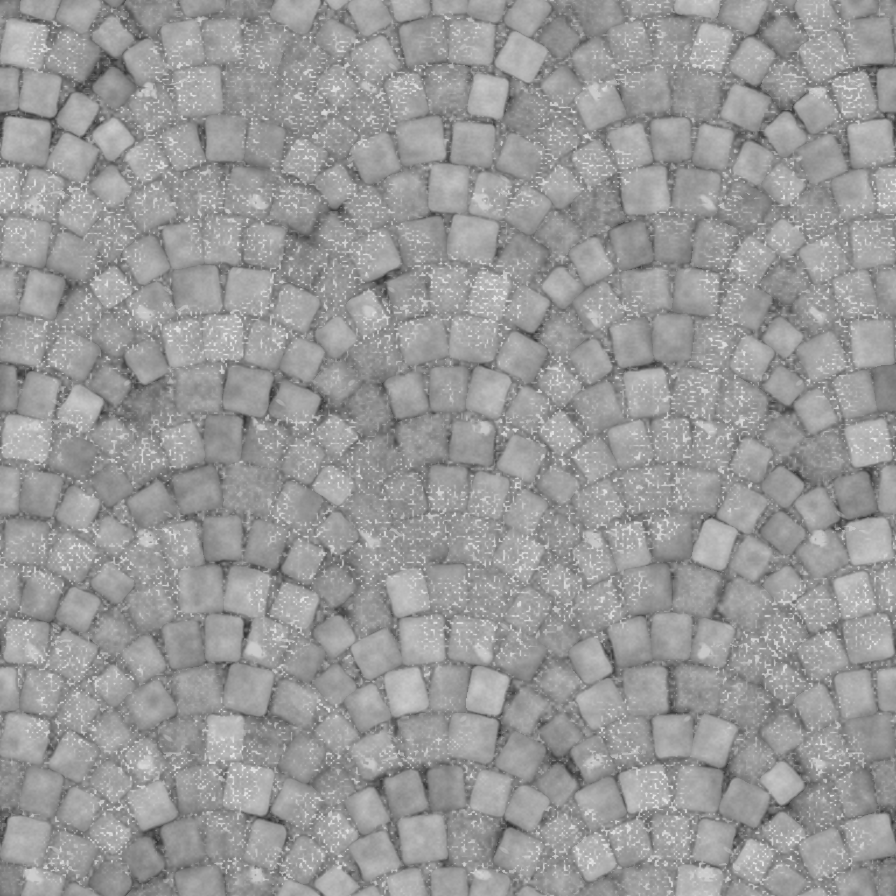
Reproduce this texture procedurally as a WebGL 2 fragment shader.

```glsl
#version 300 es
precision highp float;
// Grey cobblestones laid in four columns of segmental arches, eighteen courses high.
// Each course is a 90 degree arc of 4 or 5 rounded setts with a diamond sett in
// every valley; wrapping noise adds grit, wear, dark joints and pale flecks.
uniform vec2 u_resolution;
out vec4 fragColor;

const float COLUMNS = 4.0;
const float COURSES = 18.0;
const float COURSE_H = 1.0 / COURSES;
const float PEAK_PHASE = 0.18;
const float QUARTER = 1.5707963;
const float RADIUS = 0.5 / COLUMNS / 0.70710678;

float hash(vec2 p) {
  return fract(sin(dot(p, vec2(127.1, 311.7))) * 43758.5453);
}

// Value noise that repeats after one canvas; freq is a whole number.
float noise(vec2 p, float freq) {
  p *= freq;
  vec2 i = floor(p), f = fract(p);
  f = f * f * (3.0 - 2.0 * f);
  vec2 a = mod(i, freq), b = mod(i + 1.0, freq);
  return mix(mix(hash(a), hash(vec2(b.x, a.y)), f.x),
             mix(hash(vec2(a.x, b.y)), hash(b), f.x), f.y);
}

float fbm(vec2 p, float freq) {
  float sum = 0.0, amp = 0.5;
  for (int i = 0; i < 4; i++) {
    sum += amp * noise(p, freq);
    freq *= 2.0;
    amp *= 0.5;
  }
  return sum / 0.9375;
}

vec2 rotate(vec2 p, float a) {
  float c = cos(a), s = sin(a);
  return vec2(c * p.x - s * p.y, s * p.x + c * p.y);
}

float roundBox(vec2 p, vec2 size, float r) {
  vec2 q = abs(p) - size + r;
  return length(max(q, 0.0)) + min(max(q.x, q.y), 0.0) - r;
}

// Nearest sett: x = distance, y = tone seed, z = wear seed, w = tilt of the face light.
vec4 laySetts(vec2 p) {
  float column = floor(p.x * COLUMNS + 0.5);
  float x = p.x - column / COLUMNS;
  float drop = RADIUS - sqrt(RADIUS * RADIUS - x * x);
  float course = floor((p.y + drop) / COURSE_H - PEAK_PHASE + 0.5);
  vec4 best = vec4(1.0, 0.0, 0.0, 0.0);
  for (float dr = -1.0; dr <= 1.0; dr++) {
    float row = course + dr;
    float steps = 6.0 - mod(row + column, 2.0);
    for (float k = 0.0; k <= steps; k++) {
      bool valley = k == 0.0 || k == steps;
      float angle = (k / steps - 0.5) * QUARTER;
      float owner = mod(column + (k == steps ? 1.0 : 0.0), COLUMNS);
      vec2 id = vec2(owner * 8.0 + (valley ? 0.0 : k), mod(row, COURSES));
      vec3 rnd = vec3(hash(id + 3.7), hash(id + 41.3), hash(id + 87.9));
      vec2 center = vec2(sin(angle) * RADIUS,
                         (row + PEAK_PHASE) * COURSE_H - RADIUS * (1.0 - cos(angle)));
      center += (rnd.xy - 0.5) * 0.005;
      float turn = (valley ? abs(angle) : angle) + (rnd.z - 0.5) * (valley ? 0.4 : 0.16);
      vec2 size = vec2(QUARTER * RADIUS / steps * mix(1.0, cos(angle), 0.7),
                       COURSE_H * cos(angle));
      if (valley) size = vec2(0.043, 0.039);
      size *= 0.5 * (0.87 + 0.1 * rnd.yz);
      vec2 local = rotate(vec2(x, p.y) - center, turn);
      float d = roundBox(local, size, 0.0075);
      if (d < best.x) {
        vec2 light = rotate(vec2(0.0, 1.0), (rnd.x - 0.5) * 4.0);
        best = vec4(d, hash(id + 11.1), hash(id + 23.5), dot(local / size, light));
      }
    }
  }
  return best;
}

float fleck(vec2 p, vec2 center, vec2 size, float angle) {
  return 1.0 - smoothstep(0.5, 1.2, length(rotate(p - center, angle) / size));
}

// Offset from the nearest point of a centred lattice, in column widths.
vec2 latticeOffset(vec2 p) {
  vec2 q = p * COLUMNS - vec2(0.151, 0.094);
  vec2 a = fract(q + 0.5) - 0.5, b = fract(q) - 0.5;
  return dot(a, a) < dot(b, b) ? a : b;
}

void main() {
  vec2 p = gl_FragCoord.xy / u_resolution;
  float pixel = 1.0 / u_resolution.y;
  float fine = noise(p, 384.0), grain = noise(p, 256.0);
  float cloud = fbm(p, 16.0), mottle = fbm(p, 64.0);
  vec2 spot = latticeOffset(p);

  // Joints: sandy grit with dark pockets.
  float grit = smoothstep(0.62, 0.9, fine);
  float joint = 0.51 + 0.14 * (mottle - 0.5) + 0.2 * (grain - 0.5) + 0.12 * grit;
  joint -= 0.17 * smoothstep(0.52, 0.72, fbm(p + 0.37, 24.0));

  // Setts: mottled faces, some pale and crisp, some worn into the grit.
  vec4 sett = laySetts(p);
  float pale = step(0.91, sett.y);
  float worn = smoothstep(0.6, 1.0, sett.z) * (1.0 - pale);
  float d = sett.x + (mottle - 0.5) * mix(0.006, 0.018, worn);
  float face = mix(0.56, 0.7, sqrt(sett.y)) + 0.04 * pale;
  face += 0.035 * sett.w * (1.0 - pale) + 0.19 * (mottle - 0.5) + 0.12 * (cloud - 0.5);
  face += 0.035 * (fine - 0.5) - 0.07 * smoothstep(-0.008, 0.001, d);
  float soft = pixel + mix(0.001, 0.005, worn);
  float cover = (1.0 - smoothstep(-soft, soft, d)) * (1.0 - 0.35 * worn);
  joint -= 0.07 * (1.0 - smoothstep(0.0, 0.005, d)) * (1.0 - worn);
  float shade = mix(joint, face, cover);

  // Scattered grit over the stones, thicker beside each fleck.
  float smear = exp(-dot((spot - vec2(0.1, 0.01)) / vec2(0.15, 0.07),
                         (spot - vec2(0.1, 0.01)) / vec2(0.15, 0.07)));
  float dust = smoothstep(0.5, 0.68, cloud + 0.22 * smear + 0.08 * (1.0 - cover));
  shade = mix(shade, 0.61 + 0.2 * (fine - 0.5), 0.45 * dust);
  shade += 0.15 * dust * grit;

  // Pale flecks repeated on the lattice.
  vec2 ragged = spot + (vec2(mottle, noise(p, 96.0)) - 0.5) * 0.05;
  float flecks = fleck(ragged, vec2(0.0), vec2(0.045, 0.03), 0.4);
  flecks += 0.7 * fleck(ragged, vec2(0.14, 0.035), vec2(0.1, 0.012), 0.0) * step(0.5, grain);
  flecks += 0.5 * fleck(spot, vec2(0.1, 0.11), vec2(0.028, 0.01), 0.6);
  flecks += 0.5 * fleck(spot, vec2(-0.083, -0.303), vec2(0.02, 0.011), -0.7);
  shade = mix(shade, 0.83, 0.75 * min(flecks, 1.0) * smoothstep(0.15, 0.55, grain + 0.15));

  fragColor = vec4(vec3(clamp(shade, 0.2, 0.88)), 1.0);
}
```
